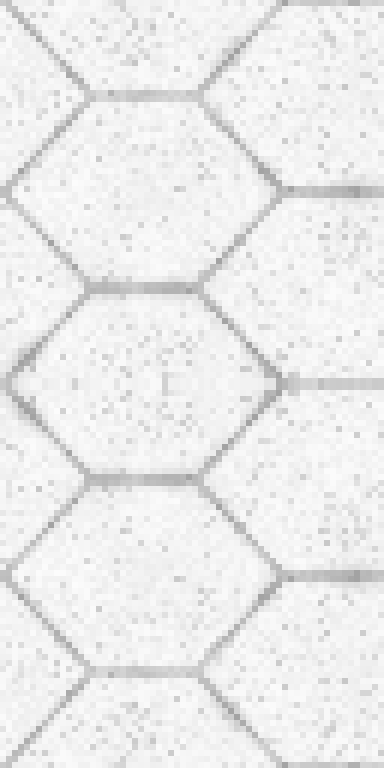
A Shadertoy shader for this pattern:

```glsl
// Worn pale hexagon tiling drawn in coarse square grains, mirrored about mid-height.
// Two offset hexagon lattices give the seam distance; seams, smears and specks
// then darken a near-white base, each shade being evaluated once per grain.

const float GRAINS = 64.0;       // grains across the canvas width
const float ROW = 0.5;           // hexagon height, in canvas widths
const float FLAT_HALF = 0.134;   // half length of a horizontal side
const float POINT_HALF = 0.366;  // centre to side vertex

// Wear spots: centre x, height above the mirror line, radius
const vec3 SMEARS[7] = vec3[7](
    vec3(0.06, 0.09, 0.07), vec3(0.67, 0.02, 0.07), vec3(0.46, 0.235, 0.07),
    vec3(0.28, 0.25, 0.05), vec3(0.92, 0.51, 0.07), vec3(0.58, 0.87, 0.05),
    vec3(0.69, 0.54, 0.04));
const vec3 CLUSTERS[7] = vec3[7](
    vec3(0.34, 0.60, 0.06), vec3(0.43, 0.07, 0.08), vec3(0.13, 0.76, 0.07),
    vec3(0.38, 0.89, 0.08), vec3(0.90, 0.85, 0.08), vec3(0.92, 0.36, 0.07),
    vec3(0.49, 0.60, 0.07));

float hash(vec2 p, float seed) {
    vec3 q = fract(vec3(p.xyx) * 0.1031 + seed * 0.173);
    q += dot(q, q.yzx + 33.33);
    return fract((q.x + q.y) * q.z);
}

vec2 gradientAt(vec2 corner) {
    float angle = 6.2832 * hash(corner, 5.0);
    return vec2(cos(angle), sin(angle));
}

float gradientNoise(vec2 p) {
    vec2 i = floor(p), f = fract(p);
    vec2 w = f * f * f * (f * (f * 6.0 - 15.0) + 10.0);
    vec2 e = vec2(1.0, 0.0);
    float low = mix(dot(gradientAt(i), f), dot(gradientAt(i + e), f - e), w.x);
    float high = mix(dot(gradientAt(i + e.yx), f - e.yx),
                     dot(gradientAt(i + 1.0), f - 1.0), w.x);
    return mix(low, high, w.y);
}

// Signed distances to the slanted (x) and horizontal (y) sides of the nearest cell
vec2 hexSides(vec2 p) {
    vec2 period = vec2(1.0, ROW);
    vec2 q = abs(p - period * round(p / period));
    vec2 normal = normalize(vec2(0.5 * ROW, POINT_HALF - FLAT_HALF));
    return vec2(dot(q - vec2(POINT_HALF, 0.0), normal), q.y - 0.5 * ROW);
}

float spotField(vec3 spots[7], vec2 p) {
    float field = 0.0;
    for (int i = 0; i < 7; i++) {
        vec2 offset = (p - spots[i].xy) / spots[i].z;
        field = max(field, exp(-dot(offset, offset)));
    }
    return field;
}

// Darkening from thin seams, their soft skirts and the smeared wear
float seamShade(vec2 p) {
    vec2 a = hexSides(p - vec2(0.375, 0.0));
    vec2 b = hexSides(p - vec2(0.875, 0.5 * ROW));
    vec2 sides = max(a.x, a.y) < max(b.x, b.y) ? a : b;
    float d = abs(max(sides.x, sides.y));
    float horizontal = smoothstep(-0.01, 0.01, sides.y - sides.x);
    float patchiness = gradientNoise(p * 9.0);
    float line = 1.0 - smoothstep(0.003, 0.013, d);
    float skirt = 1.0 - smoothstep(0.006, mix(0.024, 0.028, horizontal), d);
    float smear = spotField(SMEARS, p) * (1.0 - smoothstep(0.01, 0.055, d));
    return line * (0.16 + 0.08 * patchiness)
         + skirt * (0.065 + 0.04 * patchiness) + 0.10 * smear;
}

// Darkening from fine grain and scattered, clustered specks
float speckShade(vec2 grain, vec2 p) {
    float chance = 0.11 + 0.33 * spotField(CLUSTERS, p)
                 + 0.12 * gradientNoise(p * 6.0 + 3.7);
    float speck = step(1.0 - chance, hash(grain, 1.0));
    float depth = hash(grain, 2.0);
    return 0.045 * hash(grain, 3.0) + speck * (0.03 + 0.13 * depth * depth);
}

float grainShade(vec2 grain) {
    vec2 p = (grain + 0.5) / GRAINS;
    float cloud = 0.018 * gradientNoise(p * 5.0);
    return clamp(0.98 + cloud - seamShade(p) - speckShade(grain, p), 0.64, 0.99);
}

void mainImage(out vec4 fragColor, in vec2 fragCoord) {
    // Four samples per pixel smooth the grain edges at any size
    float shade = 0.0;
    for (int i = 0; i < 4; i++) {
        vec2 jitter = 0.5 * vec2(i % 2, i / 2) - 0.25;
        vec2 p = (fragCoord + jitter) / iResolution.x;
        p.y = abs(p.y - 0.5 * iResolution.y / iResolution.x);
        shade += 0.25 * grainShade(floor(p * GRAINS));
    }
    fragColor = vec4(vec3(shade), 1.0);
}
```
